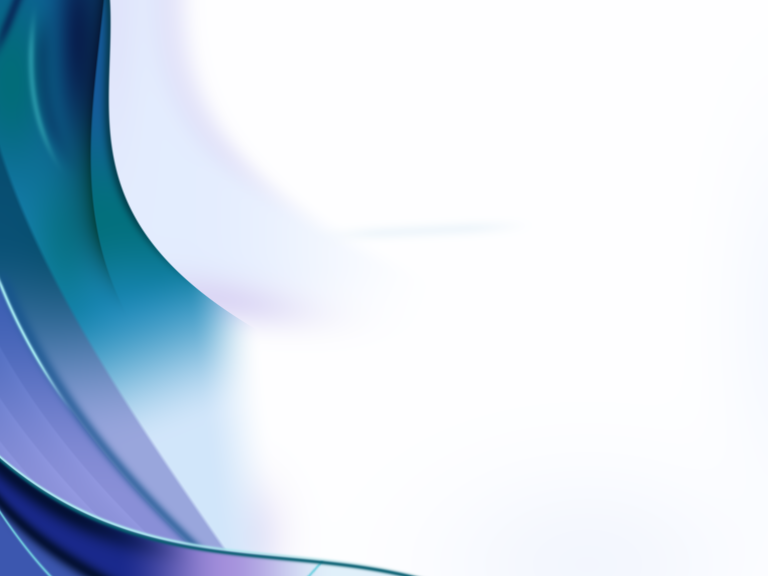
A WebGL 1 fragment shader for this background:

```glsl
precision highp float;
// Glassy blue and teal folds sweeping down the left side of a pale, softly lit backdrop.
uniform vec2 u_resolution;

// Cubic through four evenly spaced values k, for t running from start to end.
float curve(float t, float start, float end, vec4 k) {
  float s = 3.0 * (t - start) / (end - start);
  float a = s - 1.0, b = s - 2.0, c = s - 3.0;
  return dot(k, vec4(-a * b * c / 6.0, s * b * c / 2.0, -s * a * c / 2.0, s * a * b / 6.0));
}

// 1 where d is negative, with an edge of the given softness.
float inside(float d, float softness) {
  return 1.0 - smoothstep(-softness, softness, d);
}

float streak(float d, float width) {
  return exp(-d * d / (width * width));
}

float blob(vec2 p, vec2 center, vec2 radius) {
  vec2 q = (p - center) / radius;
  return exp(-dot(q, q));
}

float span(float t, float start, float end, float fade) {
  return smoothstep(start - fade, start + fade, t) * inside(t - end, fade);
}

// White field with pale blue veils and lavender rims.
vec3 backdrop(vec2 p) {
  vec3 lavender = vec3(0.84, 0.81, 0.95);
  vec3 color = vec3(0.996, 0.997, 1.0);
  float rim = p.x - curve(p.y, 0.0, 0.356, vec4(0.304, 0.319, 0.377, 0.503));
  float veil = inside(rim, 0.045) * inside(p.y - 0.53, 0.07) * (1.0 - smoothstep(0.32, 0.78, p.x));
  color = mix(color, vec3(0.88, 0.92, 0.995), 0.9 * veil);
  color = mix(color, lavender, 0.35 * streak(rim + 0.01, 0.035) * inside(p.y - 0.33, 0.08));
  color = mix(color, lavender, 0.3 * blob(p, vec2(0.2, 0.0), vec2(0.04, 0.25)));
  float smear = p.y - 0.50 - 0.15 * (p.x - 0.35);
  color = mix(color, lavender, 0.75 * streak(smear - 0.015, 0.04) * streak(p.x - 0.38, 0.15));
  float tail = p.y - 0.405 + 0.05 * (p.x - 0.65);
  color = mix(color, vec3(0.91, 0.95, 0.98), 0.6 * streak(tail, 0.012) * span(p.x, 0.6, 0.87, 0.07));
  color = mix(color, vec3(0.93, 0.95, 0.995), 0.65 * blob(p, vec2(1.02, 0.98), vec2(0.25, 0.16)));
  color = mix(color, vec3(0.94, 0.96, 1.0), 0.6 * blob(p, vec2(1.36, 0.55), vec2(0.10, 0.3)));
  return mix(color, lavender, 0.5 * blob(p, vec2(0.44, 0.93), vec2(0.06, 0.09)));
}

// Main body: saturated folds above, dissolving into pale blue below.
vec3 upperFolds(vec2 p) {
  vec3 navy = vec3(0.03, 0.10, 0.30), teal = vec3(0.0, 0.43, 0.46);
  vec3 color = mix(vec3(0.06, 0.38, 0.60), vec3(0.10, 0.53, 0.72), smoothstep(0.1, 0.5, p.y));
  color = mix(color, teal, 0.9 * blob(p, vec2(0.02, 0.14), vec2(0.07, 0.15)));
  color = mix(color, teal, 0.6 * blob(p, vec2(0.11, 0.42), vec2(0.06, 0.13)));
  color = mix(color, navy, 0.85 * blob(p, vec2(0.135, 0.06), vec2(0.035, 0.16)));
  color = mix(color, navy, 0.7 * streak(p.x + 0.4 * p.y - 0.03, 0.010) * inside(p.y - 0.08, 0.04));

  // Bright fold on the upper left.
  float fold = p.x - curve(p.y, 0.0, 0.278, vec4(0.062, 0.054, 0.062, 0.095));
  float foldFade = span(p.y, 0.05, 0.26, 0.05);
  color = mix(color, navy, 0.35 * streak(fold - 0.02, 0.016) * foldFade);
  color = mix(color, vec3(0.2, 0.66, 0.72), 0.65 * streak(fold, 0.006) * foldFade);

  // Dark crease, with a lit band between it and the outer edge.
  float crease = p.x - curve(p.y, 0.0, 0.503, vec4(0.181, 0.163, 0.161, 0.200));
  float creaseFade = inside(p.y - 0.47, 0.09);
  vec3 shade = mix(vec3(0.02, 0.06, 0.17), vec3(0.0, 0.23, 0.20), smoothstep(0.12, 0.35, p.y));
  color = mix(color, shade, 0.92 * exp(min(crease, 0.0) / 0.027) * inside(crease, 0.003) * creaseFade);
  float band = smoothstep(-0.003, 0.003, crease) * creaseFade;
  vec3 bandColor = mix(vec3(0.09, 0.36, 0.62), teal, smoothstep(0.15, 0.38, p.y));
  color = mix(color, bandColor, 0.85 * band);

  float paleness = smoothstep(0.58, 0.88, p.y + 0.4 * p.x);
  return mix(color, vec3(0.82, 0.90, 0.98), paleness);
}

// Overlapping translucent sheets on the lower left.
vec3 addFlank(vec3 color, vec2 p) {
  float outer = p.x - curve(p.y, 0.26, 0.946, vec4(0.0, 0.097, 0.231, 0.385));
  vec3 sheet = mix(vec3(0.02, 0.26, 0.39), vec3(0.54, 0.58, 0.83), smoothstep(0.40, 0.76, p.y));
  color = mix(color, sheet, 0.78 * inside(outer, 0.005));
  float inner = p.x - curve(p.y, 0.486, 0.929, vec4(0.0, 0.073, 0.177, 0.3125));
  float low = smoothstep(0.46, 0.50, p.y);
  vec3 indigo = mix(vec3(0.25, 0.37, 0.72), vec3(0.53, 0.55, 0.84), smoothstep(0.5, 0.88, p.y));
  color = mix(color, indigo, 0.88 * inside(inner, 0.003) * low);
  for (int i = 1; i <= 3; i++) {
    float facet = inner + 0.055 * float(i);
    color += 0.035 * exp(min(facet, 0.0) / 0.03) * inside(facet, 0.003) * low;
  }
  color = mix(color, vec3(0.08, 0.32, 0.55), 0.65 * streak(inner - 0.007, 0.013) * low);
  float glint = low * inside(p.y - 0.67, 0.06);
  return mix(color, vec3(0.65, 0.93, 0.95), 0.9 * streak(inner + 0.002, 0.0035) * glint);
}

// Deep blue wave along the bottom, with a bright lip and two dark ribbons.
vec3 addWave(vec3 color, vec2 p) {
  float depth = p.y - curve(p.x, 0.0, 0.712, vec4(0.795, 0.925, 0.965, 0.998));
  vec3 navy = vec3(0.01, 0.06, 0.19);
  vec3 water = mix(vec3(0.10, 0.16, 0.55), vec3(0.64, 0.56, 0.86), smoothstep(0.2, 0.4, p.x));
  water = mix(water, vec3(0.88, 0.94, 0.98), smoothstep(0.38, 0.58, p.x));
  water = mix(water, navy, 0.95 * streak(depth - 0.014, 0.024) * inside(p.x - 0.23, 0.12));
  float ribbon = p.y - curve(p.x, 0.0, 0.165, vec4(0.872, 0.925, 0.966, 1.0));
  water = mix(water, vec3(0.25, 0.36, 0.70), 0.9 * inside(-ribbon, 0.006));
  water = mix(water, navy, 0.95 * streak(ribbon, 0.016));
  float thread = p.y - curve(p.x, 0.0, 0.087, vec4(0.889, 0.930, 0.967, 1.0));
  water = mix(water, vec3(0.45, 0.82, 0.88), 0.85 * streak(thread, 0.004));
  color = mix(color, water, inside(-depth, 0.002));
  color = mix(color, vec3(0.02, 0.36, 0.43), 0.9 * streak(depth - 0.003, 0.004));
  return mix(color, vec3(0.70, 0.94, 0.96), 0.85 * streak(depth + 0.002, 0.003) * inside(p.x - 0.5, 0.3));
}

void main() {
  // Height is one unit; y runs downward from the top.
  vec2 p = vec2(gl_FragCoord.x, u_resolution.y - gl_FragCoord.y) / u_resolution.y;
  float edge = p.x - curve(p.y, 0.0, 0.525, vec4(0.191, 0.189, 0.221, 0.373));
  vec3 body = upperFolds(p);
  body = mix(body, vec3(0.01, 0.20, 0.25), 0.75 * streak(edge, 0.011) * inside(p.y - 0.43, 0.09));
  body = addFlank(body, p);
  float fade = p.x - 0.39 - 0.12 * (p.y - 0.55);
  vec3 color = mix(backdrop(p), body, inside(edge, 0.0025) * inside(fade, 0.06));
  gl_FragColor = vec4(addWave(color, p), 1.0);
}
```
